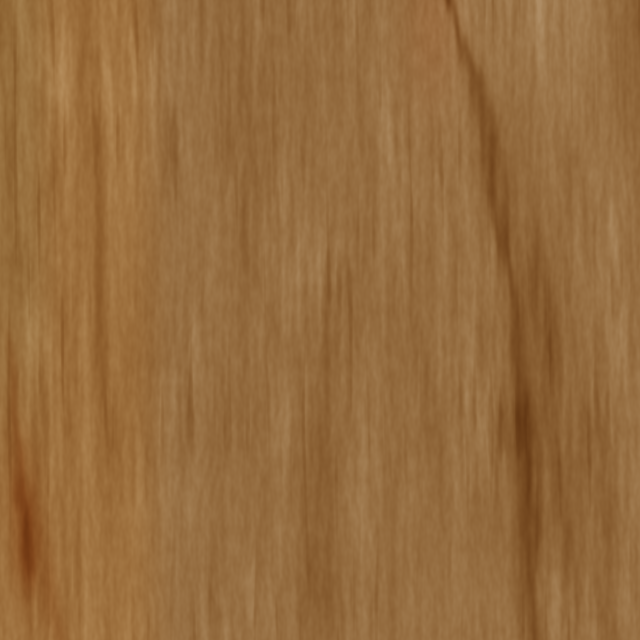
This texture is drawn by a WebGL 2 fragment shader. Its source:

```glsl
#version 300 es
precision highp float;
// Planed wood with upright grain: an amber band on the left, a forked dark vein
// on the right and a reddish knot low on the left. Stretched gradient noise sums
// to a darkness value, which then tints the base colour of each band.

#define BROAD_AMOUNT 0.64
#define STREAK_AMOUNT 0.56
#define FIBRE_AMOUNT 0.56
#define FLECK_AMOUNT 0.36
#define PORE_AMOUNT 0.50
#define VEIN_DEPTH 1.4
#define KNOT_DEPTH 1.7
#define TAN_WOOD vec3(0.594, 0.438, 0.264)
#define AMBER_WOOD vec3(0.630, 0.454, 0.256)
#define OLIVE_WOOD vec3(0.580, 0.430, 0.236)
#define DARK_TINT vec3(0.87, 0.795, 0.67)
#define RED_TINT vec3(1.04, 0.93, 0.88)

uniform vec2 u_resolution;
out vec4 fragColor;

// Unit gradient for a lattice cell, from an integer hash
vec2 gradient(ivec2 cell) {
    uint h = uint(cell.x) * 1597334677u ^ uint(cell.y) * 3812015801u;
    h = (h ^ (h >> 15)) * 2246822519u;
    h ^= h >> 13;
    float angle = float(h & 65535u) / 65536.0 * 6.28319;
    return vec2(cos(angle), sin(angle));
}

float gradientNoise(vec2 p) {
    ivec2 i = ivec2(floor(p));
    vec2 f = fract(p);
    vec2 u = f * f * f * (f * (f * 6.0 - 15.0) + 10.0);
    float a = dot(gradient(i), f);
    float b = dot(gradient(i + ivec2(1, 0)), f - vec2(1, 0));
    float c = dot(gradient(i + ivec2(0, 1)), f - vec2(0, 1));
    float d = dot(gradient(i + ivec2(1, 1)), f - vec2(1, 1));
    return mix(mix(a, b, u.x), mix(c, d, u.x), u.y);
}

// Soft ridge of the given half width around zero
float ridge(float x, float width) {
    return exp(-x * x / (width * width));
}

// One inside the span, fading at both ends
float span(float x, float start, float end, float fade) {
    return smoothstep(start - fade, start + fade, x)
         * (1.0 - smoothstep(end - fade, end + fade, x));
}

// Layers of upright grain, from wide shades to short flecks
float grain(vec2 p) {
    float patchy = 1.0 + 1.3 * gradientNoise(p * vec2(7.0, 4.0) + 61.0);
    float shade = BROAD_AMOUNT * gradientNoise(p * vec2(9.0, 1.5) + 13.0);
    shade += STREAK_AMOUNT * patchy * gradientNoise(p * vec2(32.0, 2.4) + 29.0);
    shade += FIBRE_AMOUNT * patchy * gradientNoise(p * vec2(92.0, 7.5) + 47.0);
    // Sparse dark pore lines, broken along their length
    float pore = gradientNoise(p * vec2(84.0, 4.5) + 101.0);
    shade += PORE_AMOUNT * patchy * smoothstep(0.2, 0.55, pore);
    shade += FLECK_AMOUNT * gradientNoise(p * vec2(135.0, 38.0) + 83.0);
    return shade + 0.5 * FLECK_AMOUNT * gradientNoise(p * vec2(190.0, 95.0) + 37.0);
}

// Dark vein leaning right as it falls, forking halfway down
float vein(vec2 p) {
    float fall = 1.0 - p.y;
    float across = p.x - 0.703 - 0.205 * fall / (fall + 0.55);
    across += 0.006 * gradientNoise(p * vec2(8.0, 5.0) + 5.0);
    across += 0.012 * gradientNoise(p * vec2(70.0, 7.0) + 9.0);
    float width = 0.008 + 0.013 * span(fall, 0.12, 0.34, 0.07)
                + 0.010 * smoothstep(0.55, 0.75, fall);
    float stem = ridge(across, width);
    float fork = ridge(across - 0.056, 0.010) * span(fall, 0.38, 0.88, 0.08);
    float wash = span(across, -0.005, 0.055, 0.012) * span(fall, 0.42, 0.9, 0.1);
    float breaks = 0.95 + 0.9 * gradientNoise(p * vec2(75.0, 7.0) + 19.0);
    return (stem + 0.65 * fork + 0.4 * wash) * breaks;
}

// Spindle shaped knot with a thin crack running up from it
float knot(vec2 p) {
    vec2 q = p - vec2(0.042, 0.17);
    q.x += 0.10 * q.y + 0.012 * gradientNoise(p * vec2(14.0, 9.0) + 7.0);
    float core = exp(-dot(q * q, vec2(1900.0, 90.0)));
    float crack = ridge(q.x, 0.006) * span(p.y, 0.2, 0.46, 0.08);
    float fringe = ridge(q.x - 0.035, 0.012) * span(p.y, -0.1, 0.12, 0.06);
    return core * (1.0 + 1.2 * gradientNoise(p * vec2(60.0, 12.0))) + 0.4 * crack + 0.3 * fringe;
}

void main() {
    vec2 p = gl_FragCoord.xy / u_resolution;
    vec2 bent = p;
    bent.x += 0.005 * gradientNoise(p * vec2(3.0, 1.5) + 3.0) + 0.008 * p.y;

    // Bands of base colour
    float amber = 1.0 - smoothstep(0.20, 0.285, bent.x);
    float olive = (1.0 - smoothstep(0.04, 0.11, bent.x)) * smoothstep(0.2, 0.6, p.y);
    vec3 wood = mix(TAN_WOOD, AMBER_WOOD, amber);
    wood = mix(wood, OLIVE_WOOD, 0.7 * olive);

    // Darkness from grain, broad shadows, veins and pale streaks
    float knotShade = knot(p);
    float dark = 0.04 + grain(bent);
    dark += 0.25 * ridge(p.x - 0.50, 0.10) * span(p.y, 0.1, 0.6, 0.15);
    dark += 0.75 * ridge(bent.x - 0.160, 0.008) * span(p.y, 0.35, 0.85, 0.15);
    dark += 0.3 * smoothstep(0.96, 1.0, p.x) * smoothstep(0.3, 0.8, p.y);
    dark += VEIN_DEPTH * vein(p) + KNOT_DEPTH * knotShade;
    dark -= 0.8 * ridge(p.x - 0.84, 0.008) * smoothstep(0.85, 1.0, p.y);
    dark -= 0.35 * ridge(p.x - 0.955, 0.014) * span(p.y, 0.3, 0.65, 0.12);

    // Reddish stain at the knot and beside the top of the vein
    vec2 stain = (p - vec2(0.675, 0.96)) / vec2(0.045, 0.13);
    float red = clamp(knotShade + 0.5 * exp(-dot(stain, stain)), 0.0, 1.0);

    vec3 colour = wood * pow(DARK_TINT, vec3(clamp(dark, -1.0, 3.0)));
    fragColor = vec4(colour * mix(vec3(1.0), RED_TINT, red), 1.0);
}
```
